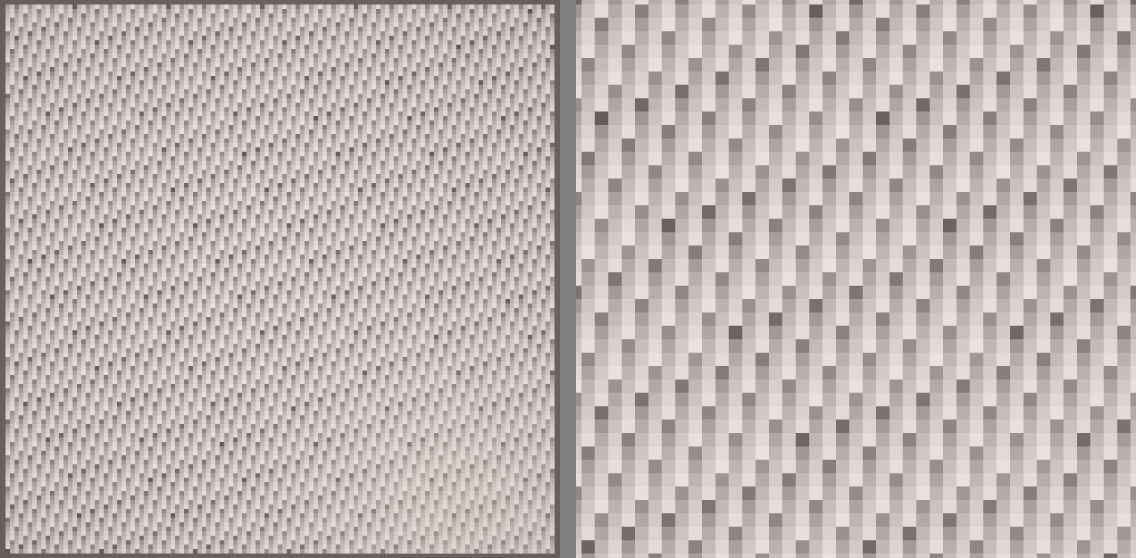
Left: the whole. Right: its middle third, enlarged.
Write a WebGL 2 fragment shader that draws this pattern.

```glsl
#version 300 es
precision highp float;

uniform vec2 u_resolution;
out vec4 fragColor;

const float CELLS = 123.0;            // cells across and down
const float UNITS = CELLS + 2.0;      // one cell of margin above and below
const vec2 PHASE_STEP = vec2(0.381, -0.137);
const int SAMPLES = 4;

const vec3 FRAME = vec3(0.425, 0.392, 0.375);
const vec3 SHADE = vec3(0.355, 0.325, 0.315);
const vec3 PEARL = vec3(0.920, 0.888, 0.878);
const vec3 CREAM = vec3(0.900, 0.870, 0.825);

// Sawtooth phase that climbs along each column and shifts between columns
float cellPhase(vec2 cell, vec2 phaseStep) {
  return fract(dot(cell, phaseStep) + 0.0004);
}

// Steep rise from shade, then a long pale tail
vec3 cellColor(float phase, vec3 low, vec3 high) {
  return mix(low, high, pow(phase, 0.38));
}

// Grid position: the panel is square and centred
vec2 toGrid(vec2 pixel, vec2 resolution) {
  return (pixel - 0.5 * resolution) / resolution.y * UNITS + 0.5 * CELLS;
}

vec3 panel(vec2 grid) {
  vec2 inside = step(vec2(0.0), grid) * step(grid, vec2(CELLS));
  vec3 tile = cellColor(cellPhase(floor(grid), PHASE_STEP), SHADE, PEARL);
  return mix(FRAME, tile, inside.x * inside.y);
}

// Average over the pixel footprint to smooth the cell edges
vec3 smoothPanel(vec2 pixel, vec2 resolution) {
  vec3 sum = vec3(0.0);
  for (int y = 0; y < SAMPLES; y++) {
    for (int x = 0; x < SAMPLES; x++) {
      vec2 offset = (vec2(x, y) + 0.5) / float(SAMPLES) - 0.5;
      sum += panel(toGrid(pixel + offset, resolution));
    }
  }
  return sum / float(SAMPLES * SAMPLES);
}

// Soft round light
float glow(vec2 uv, vec2 center, float radius) {
  vec2 d = (uv - center) / radius;
  return exp(-dot(d, d));
}

float vignette(vec2 uv, float strength) {
  vec2 d = uv - 0.5;
  return 1.0 - strength * dot(d, d);
}

void main() {
  vec2 uv = gl_FragCoord.xy / u_resolution;
  vec3 color = smoothPanel(gl_FragCoord.xy, u_resolution);

  // Warm haze near the lower right, inside the panel
  vec2 edge = abs(toGrid(gl_FragCoord.xy, u_resolution) - 0.5 * CELLS);
  float inPanel = step(max(edge.x, edge.y), 0.5 * CELLS);
  color = mix(color, CREAM, 0.32 * inPanel * glow(uv, vec2(0.82, 0.10), 0.27));

  color *= vignette(uv, 0.12);
  fragColor = vec4(color, 1.0);
}
```
